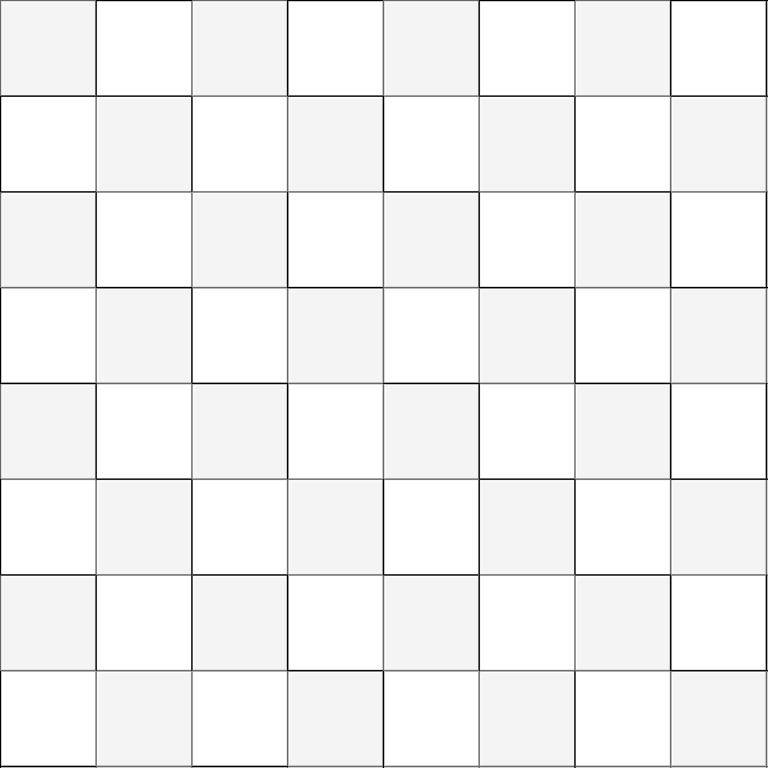
A WebGL 1 fragment shader for this pattern:

```glsl
precision highp float;

uniform vec2 u_resolution;

const float CELLS = 8.0;          // squares across and down
const float PITCH = 0.12469;      // line spacing, fraction of the canvas
const float MARGIN = 0.0005;      // first line, from the left and the top
const float LINE_WIDTH = 0.0020;
const float INSET = 0.0030;       // pale gap left of and above a tinted square
const float SOFTNESS = 1.2;       // edge blur in output samples
const float FLIP_CHANCE = 0.08;   // edges whose tone is swapped
const float PAPER = 1.0;
const float TINT = 0.957;
const float DARK_LINE = 0.0;
const float SOFT_LINE = 0.40;

float hash(vec3 p) {
  p = fract(p * vec3(0.1031, 0.1130, 0.0973));
  p += dot(p, p.yzx + 33.33);
  return fract((p.x + p.y) * p.z);
}

// 1 for a paper square, 0 for a tinted one
float isPaper(vec2 cell) {
  return 1.0 - mod(cell.x + cell.y, 2.0);
}

// Antialiased coverage of a signed distance, negative inside
float coverage(float dist, float blur) {
  return clamp(0.5 - dist / blur, 0.0, 1.0);
}

// Edges take the tone of the square to their right or above
float edgeTone(vec2 edge, float axis) {
  float dark = isPaper(min(edge, CELLS - 1.0));
  float flip = step(hash(vec3(edge + 1.0, axis + 5.0)), FLIP_CHANCE);
  return mix(SOFT_LINE, DARK_LINE, abs(dark - flip));
}

void main() {
  float blur = SOFTNESS / min(u_resolution.x, u_resolution.y);
  vec2 uv = gl_FragCoord.xy / u_resolution;

  // The grid hangs from the top left corner
  vec2 origin = vec2(MARGIN, 1.0 - MARGIN - CELLS * PITCH);
  vec2 grid = (uv - origin) / PITCH;
  vec2 cell = clamp(floor(grid), 0.0, CELLS - 1.0);
  vec2 nearest = clamp(floor(grid + 0.5), 0.0, CELLS);

  // Alternating fill
  vec2 local = (grid - cell) * PITCH;
  float insetSides = min(local.x, PITCH - local.y) - INSET;
  float flushSides = min(PITCH - local.x, local.y);
  float inside = coverage(-min(insetSides, flushSides), blur);
  float shade = mix(PAPER, TINT, (1.0 - isPaper(cell)) * inside);

  // Grid lines, the darker one winning where they cross
  vec2 lineDist = abs(grid - nearest) * PITCH - 0.5 * LINE_WIDTH;
  float vertical = mix(shade, edgeTone(vec2(nearest.x, cell.y), 0.0),
                       coverage(lineDist.x, blur));
  float horizontal = mix(shade, edgeTone(vec2(cell.x, nearest.y), 1.0),
                         coverage(lineDist.y, blur));

  gl_FragColor = vec4(vec3(min(vertical, horizontal)), 1.0);
}
```
